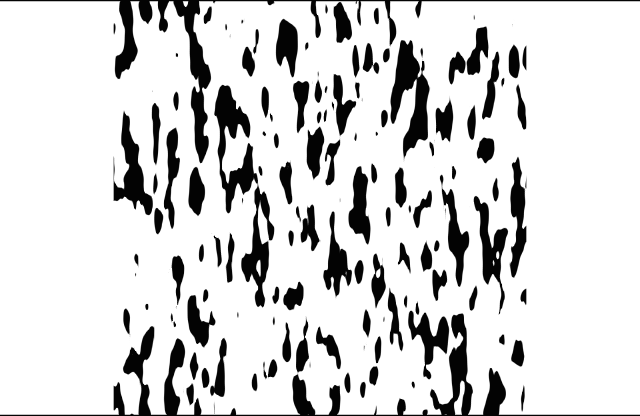
A Shadertoy shader for this texture:

```glsl
// Black, upright, ragged flecks on a white square panel, centred on a white
// canvas with thin black rules along its top and bottom edges.
// The flecks are a threshold of stretched spot noise (random Gaussian bumps).

float hash(vec2 p) {
    return fract(sin(dot(p, vec2(127.1, 311.7))) * 43758.5453);
}

// Sum of jittered Gaussian bumps with random signed weights
float spotNoise(vec2 p) {
    vec2 cell = floor(p);
    float sum = 0.0;
    for (int y = -2; y <= 2; y++) {
        for (int x = -2; x <= 2; x++) {
            vec2 id = cell + vec2(x, y);
            vec2 jitter = vec2(hash(id + 17.3), hash(id + 41.9));
            vec2 offset = p - id - jitter;
            float weight = 2.0 * hash(id) - 1.0;
            sum += weight * exp(-2.5 * dot(offset, offset));
        }
    }
    return sum;
}

// Long vertical grain plus a finer layer that roughens the outlines
float grain(vec2 p) {
    return spotNoise(p * vec2(62.0, 20.0))
         + 0.25 * spotNoise(p * vec2(130.0, 46.0) + 75.0);
}

void mainImage(out vec4 fragColor, in vec2 fragCoord) {
    // Canvas height is one unit, x is measured from the centre
    vec2 uv = fragCoord / iResolution.y;
    uv.x -= 0.5 * iResolution.x / iResolution.y;
    float pixel = 1.0 / iResolution.y;

    // Flecks, with an edge about one pixel soft
    float field = grain(uv + 3.0) - 0.32;
    float slope = length(vec2(dFdx(field), dFdy(field)));
    float fleck = smoothstep(-0.75, 0.75, field / max(slope, 1e-4));

    // Square panel that holds the flecks
    float panel = clamp((0.496 - abs(uv.x)) / pixel + 0.5, 0.0, 1.0);

    // Rules along the top and bottom
    float edgeDistance = min(uv.y, 1.0 - uv.y);
    float rule = clamp((0.003 - edgeDistance) / pixel + 0.5, 0.0, 1.0);

    float ink = max(fleck * panel, rule);
    fragColor = vec4(mix(vec3(1.0), vec3(0.01), ink), 1.0);
}
```
